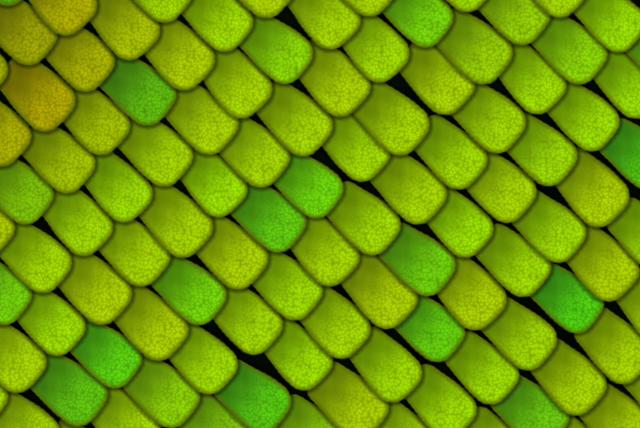
A WebGL 1 fragment shader for this pattern:

```glsl
precision highp float;

uniform vec2 u_resolution;

// Lattice of scales, in units of canvas height
const vec2 ORIGIN = vec2(0.727, 0.570);
const vec2 ROW_STEP = vec2(0.130, -0.081);
const vec2 SIDE_STEP = vec2(0.0957, 0.080);
const vec2 ROW_BEND = vec2(-0.0015, -0.0019);

const vec3 GAP = vec3(0.015, 0.04, 0.008);
const vec3 ROOT_GREEN = vec3(0.36, 0.53, 0.01);
const vec3 TIP_GREEN = vec3(0.56, 0.82, 0.01);
const vec3 RIM_OLIVE = vec3(0.34, 0.40, 0.02);

vec2 hash2(vec2 p) {
  vec3 q = fract(vec3(p.xyx) * vec3(0.1031, 0.1030, 0.0973));
  q += dot(q, q.yzx + 33.33);
  return fract((q.xx + q.yz) * q.zy);
}

// Distance to the nearest scattered point
float cellular(vec2 p) {
  vec2 cell = floor(p);
  float nearest = 2.0;
  for (int y = -1; y <= 1; y++) {
    for (int x = -1; x <= 1; x++) {
      vec2 c = cell + vec2(float(x), float(y));
      nearest = min(nearest, length(c + hash2(c + 50.0) - p));
    }
  }
  return nearest;
}

float layeredSines(vec2 p) {
  return (sin(p.x + 1.3 * p.y) + sin(1.7 * p.y - 0.8 * p.x + 1.0)
    + 0.5 * sin(2.9 * p.x + 2.3 * p.y)) / 2.5;
}

vec2 latticePoint(vec2 id) {
  return ORIGIN + id.x * ROW_STEP + id.y * SIDE_STEP + id.x * id.x * ROW_BEND;
}

vec2 solveLattice(vec2 v) {
  float det = ROW_STEP.x * SIDE_STEP.y - ROW_STEP.y * SIDE_STEP.x;
  return vec2(v.x * SIDE_STEP.y - v.y * SIDE_STEP.x,
              ROW_STEP.x * v.y - ROW_STEP.y * v.x) / det;
}

vec2 latticeCoord(vec2 p) {
  vec2 g = solveLattice(p - ORIGIN);
  for (int k = 0; k < 2; k++) {
    g = solveLattice(p - ORIGIN - ROW_BEND * g.x * g.x);
  }
  return g;
}

// Blunt tile: x runs from the narrow root to the arched tip
float scaleDistance(vec2 q) {
  q.y /= mix(0.80, 1.0, smoothstep(-0.09, 0.02, q.x));
  q.x += 2.2 * q.y * q.y + 0.006;
  const float radius = 0.036;
  vec2 d = abs(q) - vec2(0.090, 0.063) + radius;
  return length(max(d, 0.0)) + min(max(d.x, d.y), 0.0) - radius;
}

vec3 scaleColor(vec2 q, float d, vec2 center, vec2 rnd, float grain) {
  vec3 body = mix(ROOT_GREEN, TIP_GREEN, smoothstep(-0.075, 0.045, q.x));

  // Hue of each scale, with an olive patch at the upper left
  body *= mix(vec3(1.0), vec3(1.12, 0.93, 1.0), rnd.x);
  body = mix(body, body * vec3(0.52, 0.93, 1.0) + vec3(0.0, 0.0, 0.05),
             smoothstep(0.70, 1.0, rnd.y));
  float olive = 1.0 - smoothstep(0.05, 0.5, length(center - vec2(0.0, 0.88)));
  body *= mix(vec3(1.0), vec3(1.04, 0.78, 1.0), olive);

  // Mottling and fine grain
  body *= 1.0 + 0.05 * layeredSines(q * 75.0 + rnd * 20.0);
  body *= 1.0 + 0.28 * (0.42 - grain) * smoothstep(-0.06, 0.04, q.x);

  return mix(RIM_OLIVE, body, smoothstep(-0.003, 0.016, -d));
}

void main() {
  vec2 p = gl_FragCoord.xy / u_resolution.y;
  float soft = max(0.003, 1.0 / u_resolution.y);
  float grain = cellular(p * 130.0);
  vec2 home = floor(latticeCoord(p) + 0.5);
  vec3 color = GAP * (1.0 + 0.5 * layeredSines(p * 30.0));

  // Later rows first, so each tip covers the root of the next scale
  for (int i = 1; i >= -1; i--) {
    for (int j = -1; j <= 1; j++) {
      vec2 id = home + vec2(float(i), float(j));
      vec2 rnd = hash2(id + 120.0);
      vec2 jitter = hash2(id + 170.0) - 0.5;
      vec2 center = latticePoint(id) + jitter * 0.020;

      float angle = -0.73 + 0.18 * (rnd.y - 0.5);
      vec2 axis = vec2(cos(angle), sin(angle));
      vec2 offset = p - center;
      vec2 q = vec2(dot(offset, axis), dot(offset, vec2(-axis.y, axis.x)));
      q /= 0.96 + 0.09 * rnd.x;

      float d = scaleDistance(q) + 0.0009 * layeredSines(p * 260.0);
      float shadow = mix(0.55, 1.0, smoothstep(0.0, 0.014, d));
      float cover = 1.0 - smoothstep(-soft, soft, d);
      color = mix(color * shadow, scaleColor(q, d, center, rnd, grain), cover);
    }
  }

  gl_FragColor = vec4(clamp(color, 0.0, 1.0), 1.0);
}
```
